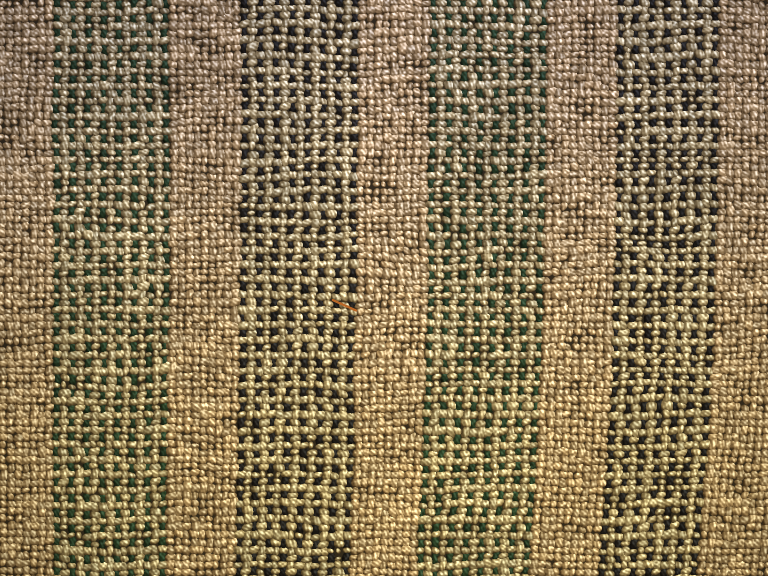
This texture is drawn by a WebGL 2 fragment shader. Its source:

```glsl
#version 300 es
precision highp float;
// Coarse plain-weave cloth: cream yarn with alternating green and black warp stripes.
#define STRIPE_START 0.0910
#define STRIPE_PERIOD 0.3268
#define WARPS_PER_PERIOD 24.0
#define DYED_WARPS 16.0
#define WEFT_ROWS 77.0
#define LEAN 0.035
#define JITTER 0.26
#define SLUB 0.42
#define TILT 1.0
#define LIGHT_DIR vec2(0.40, 0.58)
#define SAMPLES 2

uniform vec2 u_resolution;
out vec4 fragColor;

const vec3 GREEN_YARN = vec3(0.19, 0.29, 0.19);
const vec3 BLACK_YARN = vec3(0.16, 0.15, 0.14);
const vec3 CREAM_YARN = vec3(0.83, 0.76, 0.56);
const vec3 WARM_YARN = vec3(0.86, 0.74, 0.54);
const vec3 SHEEN = vec3(0.28, 0.34, 0.40);
const vec3 GAP_SHADOW = vec3(0.20, 0.17, 0.12);
const vec3 STRAW = vec3(0.70, 0.40, 0.16);

vec2 hash2(vec2 p) {
  vec3 q = fract(p.xyx * vec3(0.1031, 0.1030, 0.0973));
  q += dot(q, q.yzx + 33.33);
  return fract((q.xx + q.yz) * q.zy);
}

float cornerSlope(vec2 cell, vec2 corner, vec2 f) {
  return dot(hash2(cell + corner) * 2.0 - 1.0, f - corner);
}

float gradientNoise(vec2 p) {
  vec2 cell = floor(p), f = fract(p);
  vec2 w = f * f * (3.0 - 2.0 * f);
  float low = mix(cornerSlope(cell, vec2(0, 0), f), cornerSlope(cell, vec2(1, 0), f), w.x);
  float high = mix(cornerSlope(cell, vec2(0, 1), f), cornerSlope(cell, vec2(1, 1), f), w.x);
  return 1.5 * mix(low, high, w.y);
}

float segmentDistance(vec2 p, vec2 a, vec2 b) {
  vec2 ab = b - a;
  return length(p - a - ab * clamp(dot(p - a, ab) / dot(ab, ab), 0.0, 1.0));
}

// Canvas position to thread counts: x in warps, y in wefts.
vec2 threadGrid(vec2 p) {
  float sag = pow(max(1.0 - p.y, 0.0), 2.6);
  float x = (p.x - STRIPE_START) * (1.0 + LEAN * sag);
  vec2 g = vec2(x / STRIPE_PERIOD * WARPS_PER_PERIOD, p.y * WEFT_ROWS);
  vec2 wobble = vec2(gradientNoise(g * vec2(0.12, 0.09)), gradientNoise(g * vec2(0.09, 0.14) + 40.0));
  return g + wobble * vec2(0.3, 0.55);
}

// Each crossing is a rounded bump of whichever thread lies on top.
vec3 weave(vec2 p) {
  vec2 g = threadGrid(p);
  vec3 color = GAP_SHADOW;
  float top = -1.0;
  float fuzz = gradientNoise(g * 2.7 + 15.0);
  for (int j = -1; j <= 1; j++) {
    for (int i = -1; i <= 1; i++) {
      vec2 id = floor(g) + vec2(i, j);
      vec2 r = hash2(id + 200.0), s = hash2(id + 471.0);
      float inPeriod = mod(id.x, WARPS_PER_PERIOD);
      float stripe = floor(id.x / WARPS_PER_PERIOD);
      // The rightmost stripe is one dyed thread narrower.
      bool inStripe = inPeriod < DYED_WARPS - 1.0 - 2.0 * step(3.0, stripe);
      bool warpOver = mod(id.x + id.y, 2.0) < 0.5;
      bool dyed = warpOver && inStripe && mod(id.x, 2.0) < 0.5;

      // Bump outline: dyed warps sit low, cream yarn swells into slubs.
      float slub = gradientNoise(id * vec2(0.23, 0.61) + 90.0);
      vec2 size = warpOver ? vec2(0.57, 0.80) : vec2(0.79, 0.57);
      if (inStripe) size *= warpOver ? vec2(0.94, 1.0) : vec2(1.0, 0.93);
      size *= 1.0 + SLUB * slub + 0.28 * (r.x - 0.5);
      if (dyed) size = vec2(0.54, 1.05);
      vec2 q = g - id - 0.5 - (dyed ? 0.3 : 1.0) * JITTER * (r - 0.5);
      float a = TILT * (s.x - 0.5) * (dyed ? 0.3 : 1.0);
      q = mat2(cos(a), -sin(a), sin(a), cos(a)) * q;
      vec2 e = q / size;
      float d2 = dot(e, e);
      float height = 1.0 - d2 + (dyed ? -0.32 : 0.3 * s.y);
      if (d2 > 1.15 || height < top) continue;
      top = height;

      // Yarn colour, roundness, twisted plies and a pale sheen.
      vec3 yarn = inStripe ? CREAM_YARN : WARM_YARN;
      if (dyed) yarn = mod(stripe, 2.0) < 0.5 ? GREEN_YARN : BLACK_YARN;
      yarn *= 0.88 + 0.24 * r.y;
      float ply = sin(dot(q, vec2(11.0, 8.0)) + 6.28 * s.y);
      float lit = 0.71 - 0.52 * d2 + 0.50 * dot(e, LIGHT_DIR) + 0.10 * ply + 0.28 * fuzz;
      lit = clamp(lit, 0.0, 1.1);
      vec3 shaded = yarn * mix(vec3(0.33, 0.28, 0.21), vec3(1.06), lit);
      shaded += SHEEN * smoothstep(0.50, 1.02, lit) * (dyed ? 0.3 : 1.0);
      color = mix(GAP_SHADOW, shaded, smoothstep(1.15, 0.75, d2));
    }
  }
  return color;
}

void main() {
  float pixel = 1.0 / u_resolution.y;
  vec2 p = gl_FragCoord.xy * pixel;
  vec3 color = vec3(0.0);
  for (int k = 0; k < SAMPLES * SAMPLES; k++) {
    vec2 offset = (vec2(k % SAMPLES, k / SAMPLES) + 0.5) / float(SAMPLES) - 0.5;
    color += weave(p + offset * pixel);
  }
  color /= float(SAMPLES * SAMPLES);

  // One stray straw fibre caught in the cloth.
  float straw = segmentDistance(p, vec2(0.578, 0.479), vec2(0.618, 0.461));
  color = mix(color, STRAW, smoothstep(0.003, 0.001, straw));

  // Uneven daylight: cooler above, golden below, dim toward the edges.
  vec2 c = p - vec2(0.75, 0.45);
  float light = 1.05 - 0.28 * dot(c, c) + 0.07 * gradientNoise(p * 4.0 + 7.0);
  vec3 tint = mix(vec3(1.0, 0.97, 0.86), vec3(0.94, 0.93, 1.03), smoothstep(0.1, 1.0, p.y));
  fragColor = vec4(color * light * tint, 1.0);
}
```
